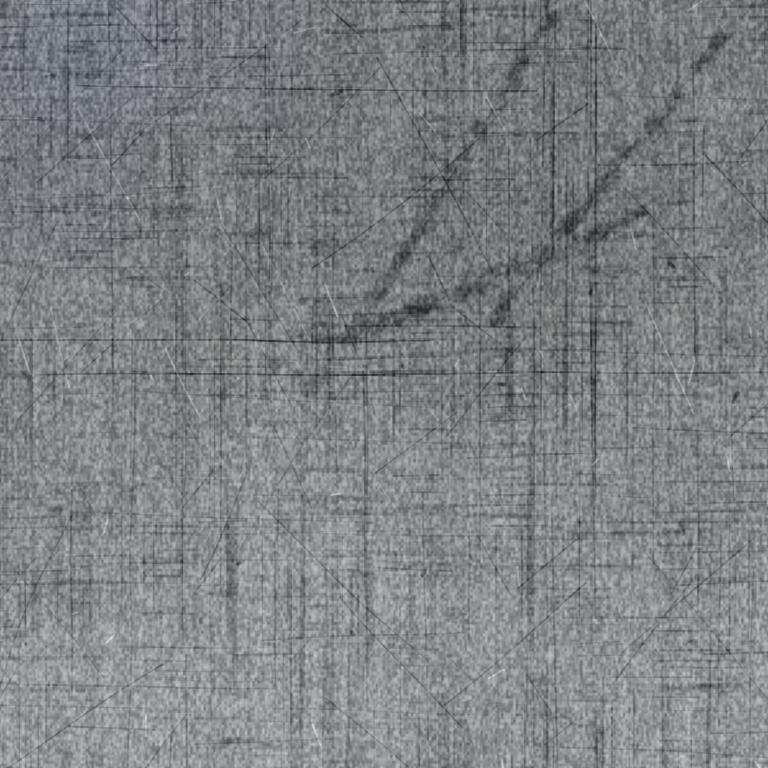
This texture is drawn by a three.js fragment shader. Its source:

```glsl
// Draws a worn sheet of brushed grey steel with hairlines, scratches, smudges and pits.
varying vec2 vUv;

const float UPRIGHT = 1.5708;
const vec3 STEEL_TINT = vec3(-0.004, 0.012, 0.021);
const vec3 BLUE_CAST = vec3(-0.004, -0.002, 0.015);
const vec3 RUST_CAST = vec3(0.009, 0.0, -0.007);

float hash(vec2 p) {
  vec3 q = fract(p.xyx * 0.1031);
  q += dot(q, q.yzx + 33.33);
  return fract((q.x + q.y) * q.z);
}

float noise(vec2 p) {
  vec2 cell = floor(p);
  vec2 f = fract(p);
  f = f * f * (3.0 - 2.0 * f);
  float low = mix(hash(cell), hash(cell + vec2(1.0, 0.0)), f.x);
  float high = mix(hash(cell + vec2(0.0, 1.0)), hash(cell + 1.0), f.x);
  return mix(low, high, f.y);
}

float fbm(vec2 p) {
  float sum = 0.0;
  float amp = 0.53;
  for (int i = 0; i < 4; i++) {
    sum += amp * noise(p);
    p = p * 2.03 + 17.3;
    amp *= 0.5;
  }
  return sum;
}

// Soft-edged line from a to b
float stroke(vec2 p, vec2 a, vec2 b, float width) {
  vec2 along = b - a;
  float t = clamp(dot(p - a, along) / dot(along, along), 0.0, 1.0);
  return 1.0 - smoothstep(width * 0.3, width, length(p - a - along * t));
}

// Random strokes around one direction, most of them short
float scratches(vec2 p, float count, float seed, float angle, float spread, float reach, float width) {
  float ink = 0.0;
  for (int i = 0; i < 90; i++) {
    if (float(i) >= count) break;
    float id = seed + float(i);
    vec2 center = vec2(hash(vec2(id, 1.0)), hash(vec2(id, 2.0))) * 1.1 - 0.05;
    float turn = angle + spread * (2.0 * hash(vec2(id, 3.0)) - 1.0);
    float size = hash(vec2(id, 4.0));
    float depth = hash(vec2(id, 5.0));
    vec2 arm = 0.5 * reach * mix(0.15, 1.0, size * size) * vec2(cos(turn), sin(turn));
    float line = stroke(p, center - arm, center + arm, width * mix(0.8, 1.2, depth));
    ink = max(ink, line * mix(0.25, 1.0, depth));
  }
  return ink;
}

// Rubbed streak: a ragged soft body around a thin dark core
float smudge(vec2 p, vec2 a, vec2 b, float width) {
  vec2 ragged = p + 0.01 * (vec2(noise(p * 60.0), noise(p * 60.0 + 9.0)) - 0.5);
  float body = stroke(ragged, a, b, width) * smoothstep(0.25, 0.65, fbm(p * 55.0));
  float core = stroke(mix(p, ragged, 0.3), a, b, 0.0026) * noise(p * 30.0);
  return max(body, core);
}

// Thin broken fibres, drawn out along the smaller scale
float hairlines(vec2 p, vec2 scale) {
  return smoothstep(0.66, 0.95, noise(p * scale)) * smoothstep(0.3, 0.65, fbm(p * 6.0 + scale));
}

// Fine, slightly upright grain centred on zero
float brushedGrain(vec2 p) {
  float grain = 0.14 * (noise(p * vec2(330.0, 130.0)) - 0.5);
  grain += 0.19 * (noise(p * vec2(300.0, 260.0) + 40.0) - 0.5);
  grain += 0.07 * (noise(p * vec2(210.0, 4.0)) - 0.5);
  return grain + 0.035 * (noise(p * vec2(9.0, 190.0)) - 0.5);
}

void main() {
  vec2 p = vUv;
  vec2 bent = p + 0.022 * (vec2(noise(p * 4.0), noise(p * 4.0 + 31.0)) - 0.5);
  vec2 wavy = p + 0.005 * (vec2(noise(p * 7.0), noise(p * 7.0 + 53.0)) - 0.5);
  float wear = mix(0.45, 1.0, noise(p * 38.0));

  // Pale lower half, darker upper half, uneven patches
  float tone = mix(0.58, 0.475, smoothstep(0.1, 0.8, p.y));
  tone += 0.08 * (fbm(p * 3.2 + 4.0) - 0.5) + 0.05 * (fbm(p * vec2(24.0, 14.0)) - 0.5);
  tone += brushedGrain(p);

  // Brushing fibres and small flat stains
  tone -= 0.13 * hairlines(p, vec2(240.0, 4.0));
  tone -= 0.11 * hairlines(wavy, vec2(9.0, 230.0));
  tone -= 0.1 * smoothstep(0.68, 0.85, fbm(p * vec2(17.0, 62.0) + 70.0));

  // Rubbed diagonal streaks in the upper right
  float rubbed = smudge(p, vec2(0.46, 0.57), vec2(0.72, 0.98), 0.014);
  rubbed = max(rubbed, smudge(p, vec2(0.64, 0.58), vec2(0.94, 0.95), 0.014));
  rubbed = max(rubbed, smudge(p, vec2(0.45, 0.56), vec2(0.84, 0.72), 0.017));
  tone -= 0.16 * rubbed;

  // Dark scratches by direction
  float grid = scratches(wavy, 75.0, 100.0, UPRIGHT, 0.02, 0.6, 0.0017);
  grid = max(grid, scratches(wavy, 85.0, 200.0, 0.0, 0.05, 0.4, 0.0017));
  float slanted = scratches(bent, 46.0, 300.0, 0.9, 0.35, 0.34, 0.0017);
  slanted = max(slanted, scratches(bent, 40.0, 400.0, -0.9, 0.3, 0.34, 0.0017));
  float deep = stroke(wavy, vec2(0.0, 0.557), vec2(0.56, 0.555), 0.0019);
  deep = max(deep, stroke(wavy, vec2(0.05, 0.512), vec2(1.0, 0.514), 0.0019));
  deep = max(deep, stroke(wavy, vec2(0.1, 0.89), vec2(0.7, 0.88), 0.0017));
  deep = max(deep, stroke(wavy, vec2(0.776, 0.35), vec2(0.776, 0.97), 0.0019));
  tone -= wear * (0.15 * grid + 0.17 * slanted + 0.2 * deep);

  // Pits and bright nicks
  tone -= 0.22 * scratches(bent, 38.0, 500.0, 0.0, 3.0, 0.014, 0.0034);
  tone += 0.27 * wear * scratches(bent, 18.0, 600.0, -1.15, 0.2, 0.2, 0.0019);
  tone += 0.15 * scratches(bent, 60.0, 700.0, 1.2, 1.2, 0.03, 0.0017);

  // Cool and warm casts
  float cool = smoothstep(0.5, 0.0, distance(p, vec2(0.1, 0.95)));
  float warm = smoothstep(0.5, 0.7, fbm(p * 4.0 + 90.0)) * smoothstep(0.3, 0.55, p.y);
  vec3 color = vec3(clamp(tone, 0.16, 0.82)) + STEEL_TINT + BLUE_CAST * cool + RUST_CAST * warm;
  gl_FragColor = vec4(color, 1.0);
}
```
